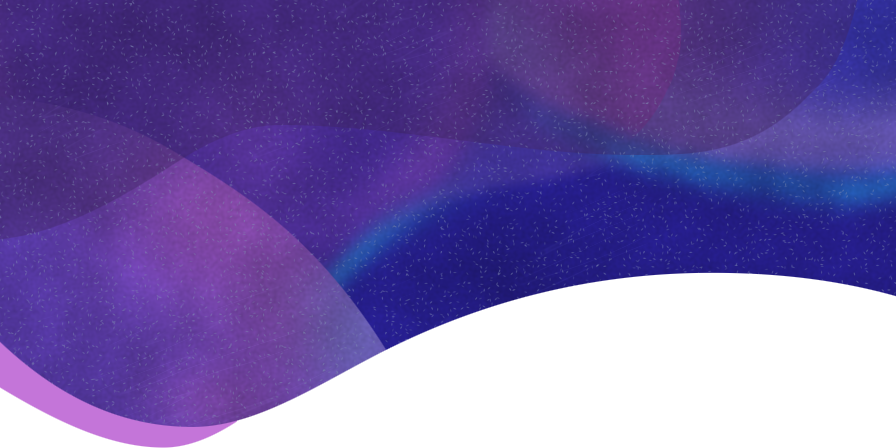
Give the GLSL for this background, as a Shadertoy shader.

```glsl
// A violet and indigo nebula cut by a flowing white wave with a lilac ribbon.
// Cubic curves bound translucent layers; soft glows tint them, and gradient
// noise, hashed specks and fine streaks give the surface a dusty grain.

const vec3 INDIGO = vec3(0.14, 0.11, 0.52);
const vec3 VIOLET = vec3(0.26, 0.16, 0.56);
const vec3 MAUVE  = vec3(0.53, 0.29, 0.65);
const vec3 TEAL   = vec3(0.13, 0.40, 0.70);
const vec3 DUSK   = vec3(0.25, 0.15, 0.39);
const vec3 LILAC  = vec3(0.77, 0.46, 0.85);
const vec3 DUST   = vec3(0.50, 0.55, 0.70);

vec2 hash2(vec2 p) {
    vec3 q = fract(p.xyx * vec3(0.1031, 0.1030, 0.0973));
    q += dot(q, q.yzx + 33.33);
    return fract((q.xx + q.yz) * q.zy);
}

float corner(vec2 cell, vec2 f, vec2 o) {
    return dot(hash2(cell + o) * 2.0 - 1.0, f - o);
}

float gradientNoise(vec2 p) {
    vec2 i = floor(p), f = p - i;
    vec2 u = f * f * f * (f * (f * 6.0 - 15.0) + 10.0);
    return mix(mix(corner(i, f, vec2(0, 0)), corner(i, f, vec2(1, 0)), u.x),
               mix(corner(i, f, vec2(0, 1)), corner(i, f, vec2(1, 1)), u.x), u.y);
}

float fbm(vec2 p) {
    float sum = 0.0, amp = 1.0;
    for (int i = 0; i < 5; i++) {
        sum += amp * gradientNoise(p);
        p = mat2(1.6, 1.2, -1.2, 1.6) * p + 7.3;
        amp *= 0.55;
    }
    return sum;
}

// Height of a cubic between two knots, each (x, y, slope)
float cubic(float x, vec3 a, vec3 b) {
    float h = b.x - a.x, t = clamp((x - a.x) / h, 0.0, 1.0), s = 1.0 - t;
    return s * s * (1.0 + 2.0 * t) * a.y + t * t * (3.0 - 2.0 * t) * b.y
         + h * t * s * (s * a.z - t * b.z);
}

float waveHeight(float x) {
    vec3 dip = vec3(0.43, 0.047, 0.0), rise = vec3(0.862, 0.219, 0.5);
    vec3 crest = vec3(1.589, 0.391, 0.0);
    if (x < dip.x) return cubic(x, vec3(0.0, 0.237, -0.95), dip);
    if (x < rise.x) return cubic(x, dip, rise);
    if (x < crest.x) return cubic(x, rise, crest);
    return cubic(x, crest, vec3(2.0, 0.339, -0.28));
}

float veilHeight(float x) {
    vec3 bend = vec3(0.39, 0.635, 0.65), top = vec3(0.625, 0.721, 0.0);
    vec3 low = vec3(1.42, 0.654, 0.0), lift = vec3(1.797, 0.779, 1.0);
    if (x < bend.x) return cubic(x, vec3(0.0, 0.466, 0.1), bend);
    if (x < top.x) return cubic(x, bend, top);
    if (x < low.x) return cubic(x, top, low);
    if (x < lift.x) return cubic(x, low, lift);
    return cubic(x, lift, vec3(1.914, 1.0, 4.0)) + 4.0 * max(x - 1.914, 0.0);
}

float edge(float d) { return clamp(0.5 + d / max(fwidth(d), 1e-5), 0.0, 1.0); }

float glow(vec2 p, vec2 center, vec2 radius) {
    vec2 q = (p - center) / radius;
    return exp(-dot(q, q));
}

float band(float d, float width) { return exp(-d * d / (width * width)); }

// Short slanted flecks, one at most in each jittered cell
float specks(vec2 p, float cells, float amount, float pixel) {
    vec2 id = floor(p * cells), rnd = hash2(id + cells), pick = hash2(id + 91.7);
    vec2 q = (fract(p * cells) - 0.2 - 0.6 * rnd) / cells;
    float a = 6.28 * pick.y;
    q = mat2(cos(a), -sin(a), sin(a), cos(a)) * q;
    float d = length(q * vec2(0.6, 1.2)) - 0.0017;
    return step(pick.x, amount) * smoothstep(pixel, -pixel, d) * (0.4 + 0.6 * rnd.y);
}

vec3 nebula(vec2 p, float cloud) {
    // Left planet with a pale rim
    float rim = length(p - vec2(0.5, 0.98)) - 0.61;
    vec3 col = mix(VIOLET, vec3(0.23, 0.18, 0.55), smoothstep(-0.02, 0.03, rim));
    col = mix(col, MAUVE, 0.32 * band(rim + 0.04, 0.07) * smoothstep(0.4, 0.65, p.y));
    col = mix(col, MAUVE, 0.25 * glow(p, vec2(0.56, 0.68), vec2(0.15, 0.2)));

    // Indigo hill with a teal left shoulder
    float hill = cubic(p.x, vec3(0.72, 0.35, 1.3), vec3(1.36, 0.65, 0.3)) - p.y;
    col = mix(col, INDIGO, smoothstep(-0.01, 0.04, hill) * smoothstep(0.7, 0.8, p.x));
    col = mix(col, TEAL, 0.65 * band(hill - 0.01, 0.045) * glow(p, vec2(0.8, 0.43), vec2(0.2)));

    // Right planet above a teal arc
    float arc = p.y - (p.x < 1.8
        ? cubic(p.x, vec3(1.09, 0.83, -0.75), vec3(1.8, 0.58, -0.12))
        : cubic(p.x, vec3(1.8, 0.58, -0.12), vec3(2.0, 0.585, 0.1)));
    float inside = smoothstep(-0.01, 0.06, arc) * smoothstep(1.06, 1.12, p.x);
    vec3 sky = mix(vec3(0.40, 0.24, 0.60), vec3(0.19, 0.18, 0.60), smoothstep(1.4, 1.95, p.x));
    sky = mix(sky, vec3(0.43, 0.36, 0.68), 0.75 * band(arc - 0.11, 0.1));
    float disc = length(p - vec2(1.18, 0.94)) - 0.34;
    sky = mix(sky, vec3(0.56, 0.22, 0.60), 0.6 * edge(-disc) * smoothstep(1.1, 1.45, p.x));
    col = mix(col, sky, inside);
    return mix(col, TEAL, (0.68 + 0.3 * cloud) * band(arc, 0.042) * smoothstep(1.05, 1.5, p.x));
}

void mainImage(out vec4 fragColor, in vec2 fragCoord) {
    vec2 p = fragCoord / iResolution.xy * vec2(2.0, 1.0);
    float pixel = 0.7 / iResolution.y;
    float cloud = fbm(p * 4.0);
    vec3 col = nebula(p + 0.012 * cloud, cloud);

    // Pink translucent hill at the left
    vec3 bend = vec3(0.39, 0.661, -0.6);
    float hill = (p.x < bend.x ? cubic(p.x, vec3(0.0, 0.784, -0.1), bend)
                               : cubic(p.x, bend, vec3(0.862, 0.219, -1.6))) - p.y;
    vec3 pink = mix(vec3(0.32, 0.21, 0.61), MAUVE, glow(p, vec2(0.5, 0.53), vec2(0.26, 0.24)));
    pink = mix(pink, MAUVE, 0.75 * glow(p, vec2(0.64, 0.32), vec2(0.17, 0.25)));
    pink = mix(pink, MAUVE, 0.7 * glow(p, vec2(0.49, 0.10), vec2(0.16, 0.1)));
    pink = mix(pink, vec3(0.42, 0.41, 0.68), 0.8 * glow(p, vec2(0.8, 0.25), vec2(0.13, 0.17)));
    col = mix(col, pink, 0.9 * edge(hill) * step(p.x, 0.87));

    // Dusky veil over the top
    col = mix(col, DUSK, 0.45 * edge(p.y - veilHeight(p.x)));

    // Cloud grain, long streaks and dust
    col *= 1.0 + 0.2 * cloud + 0.10 * gradientNoise(p * 110.0);
    vec2 along = mat2(0.92, -0.39, 0.39, 0.92) * p;
    float streak = band(gradientNoise(along * vec2(2.5, 34.0)), 0.025);
    col += 0.045 * streak * smoothstep(0.05, 0.35, fbm(p * 3.0 + 4.0)) * DUST;
    for (int i = 0; i < 3; i++) {
        float fleck = specks(p + 0.37 * float(i), 38.0 + 17.0 * float(i), 0.38, pixel);
        col = mix(col, DUST, 0.5 * fleck);
    }

    // Lilac ribbon and white ground below the wave
    vec3 base = vec3(0.365, 0.001, 0.0);
    float ribbon = p.x < base.x ? cubic(p.x, vec3(0.0, 0.135, -0.6), base)
                                : cubic(p.x, base, vec3(0.53, 0.06, 0.65));
    vec3 ground = mix(vec3(1.0), LILAC, edge(p.y - ribbon) * step(p.x, 0.53));
    col = mix(ground, col, edge(p.y - waveHeight(p.x)));
    fragColor = vec4(clamp(col, 0.0, 1.0), 1.0);
}
```
